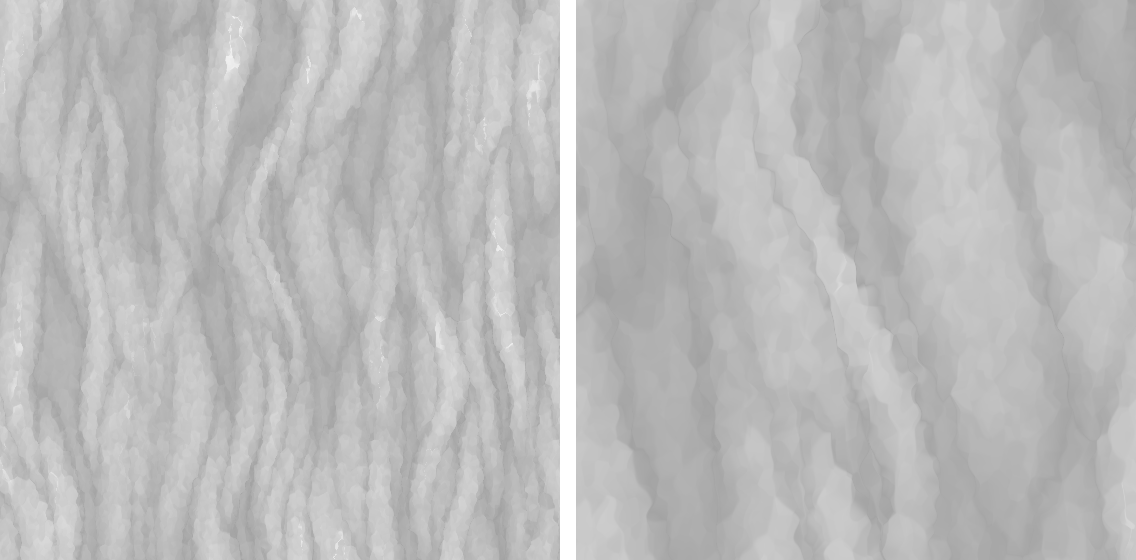
Left: the whole. Right: its middle third, enlarged.
Reproduce this texture procedurally as a Shadertoy shader.

```glsl
#define STRANDS 38
#define FLAKES vec2(82.0, 42.0)
#define CHIPS vec2(150.0, 92.0)
#define VALLEY_GREY 0.700
#define CREST_GAIN 0.130
#define CREASE_DEPTH 0.065
#define CREASE_FALLOFF 4.5
#define FLAKE_CONTRAST 0.034
#define CHIP_CONTRAST 0.022
#define GLINT 0.10

float hash(vec2 p) {
    vec3 q = fract(vec3(p.xyx) * 0.1031);
    q += dot(q, q.yzx + 33.33);
    return fract((q.x + q.y) * q.z);
}

float noise(vec2 p) {
    vec2 cell = floor(p);
    vec2 f = fract(p);
    f = f * f * (3.0 - 2.0 * f);
    float low = mix(hash(cell), hash(cell + vec2(1.0, 0.0)), f.x);
    float high = mix(hash(cell + vec2(0.0, 1.0)), hash(cell + vec2(1.0, 1.0)), f.x);
    return mix(low, high, f.y);
}

// Soft-edged cells: xy = offset to the cell centre, z = tone of the cell
vec3 flakes(vec2 p) {
    vec2 cell = floor(p);
    vec3 sum = vec3(0.0);
    float total = 0.0;
    for (int y = -1; y <= 1; y++) {
        for (int x = -1; x <= 1; x++) {
            vec2 id = cell + vec2(x, y);
            vec2 centre = id + vec2(hash(id + 17.3), hash(id + 61.7));
            vec2 toCentre = centre - p;
            float weight = exp(-18.0 * dot(toCentre, toCentre));
            sum += weight * vec3(toCentre, hash(id + 5.1));
            total += weight;
        }
    }
    return sum / max(total, 1e-9);
}

// Overlapping long domes: x = top height, y = height of the one below it
vec2 strands(vec2 p) {
    p.x += 0.06 * (noise(p * vec2(2.5, 3.0)) - 0.5);
    p.x += 0.016 * (noise(p * vec2(9.0, 10.0) + 40.0) - 0.5);
    float ground = 0.02 + 0.24 * noise(p * vec2(13.0, 2.2) + 9.0);
    vec2 heights = vec2(ground, -1.0);
    for (int i = 0; i < STRANDS; i++) {
        float id = float(i);
        vec2 root = vec2(fract(id * 0.618034), hash(vec2(id, 3.7)));
        float size = hash(vec2(id, 11.9));
        float halfWidth = mix(0.024, 0.064, size);
        float halfLength = mix(0.24, 0.48, hash(vec2(id, 23.1)));
        float crest = mix(0.55, 1.0, hash(vec2(id, 47.3)));

        vec2 d = fract(p - root + 0.5) - 0.5;
        d.x += 0.075 * (noise(vec2(d.y * 4.5 + 20.0, id * 7.0)) - 0.5);
        d /= vec2(halfWidth, halfLength);
        float dome = crest * (1.0 - dot(d, d));
        heights.y = max(heights.y, min(heights.x, dome));
        heights.x = max(heights.x, dome);
    }
    return heights;
}

void mainImage(out vec4 fragColor, in vec2 fragCoord) {
    vec2 p = fragCoord / iResolution.y;

    // Ragged flakes with smaller chips on them
    vec2 ragged = p + 0.006 * (vec2(noise(p * 95.0), noise(p * 95.0 + 50.0)) - 0.5);
    vec3 flake = flakes(ragged * FLAKES);
    vec3 chip = flakes(ragged * CHIPS + 31.0);

    // Each flake takes its height from near its own centre
    vec2 steppedP = p + 0.55 * flake.xy / FLAKES + 0.35 * chip.xy / CHIPS;
    vec2 heights = strands(steppedP);
    float height = heights.x;
    float crease = exp(-CREASE_FALLOFF * (height - heights.y));

    // Broad relief, dark seams and flake tones
    float grey = VALLEY_GREY + CREST_GAIN * height - CREASE_DEPTH * crease;
    float relief = mix(0.55, 1.1, smoothstep(0.1, 0.6, height));
    grey += relief * FLAKE_CONTRAST * (flake.z - 0.5 - 0.3 * flake.y);
    grey += relief * CHIP_CONTRAST * (chip.z - 0.5);

    // Thin pale outlines along the highest crests
    float outline = abs(noise(steppedP * vec2(64.0, 17.0) + 70.0) - 0.5);
    float patches = smoothstep(0.45, 0.7, noise(p * vec2(22.0, 7.0) + 90.0));
    float top = smoothstep(0.68, 0.92, height);
    grey += GLINT * top * patches * (1.0 - smoothstep(0.01, 0.07, outline));

    fragColor = vec4(vec3(grey), 1.0);
}
```
